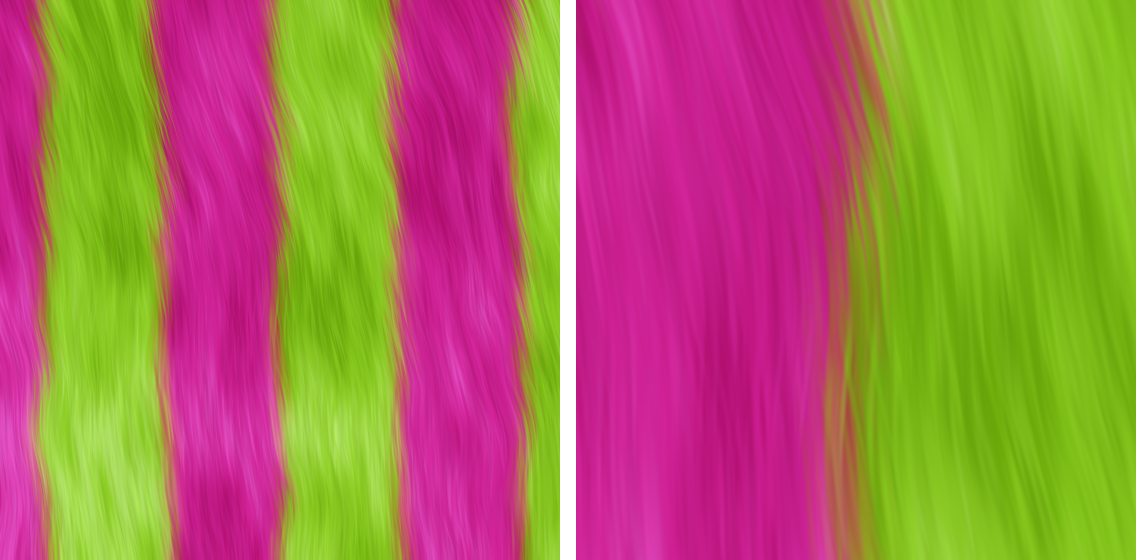
Left: the whole. Right: its middle third, enlarged.
Give the GLSL for this texture, as a WebGL 2 fragment shader.

```glsl
#version 300 es
precision highp float;
// Long combed fur in broad vertical stripes of magenta and lime green.

uniform vec2 u_resolution;
out vec4 fragColor;

// Stripes
const float PERIOD = 0.425;       // one green and one magenta stripe
const float FIRST_EDGE = 0.066;   // left side of the first green stripe
const float EDGE_SOFT = 0.021;
const float EDGE_WANDER = 0.03;
const float EDGE_TILT = 0.03;
const vec3 EDGE_WARMTH = vec3(0.03, -0.02, -0.09);

// Hair
const int LAYERS = 18;
const float COARSE = 38.0;        // hairs across, lowest layer
const float FINE = 120.0;         // hairs across, top layer
const float HAIR_OPACITY = 0.46;
const float ROOT_JITTER = 0.03;
const float TONE_SPREAD = 0.5;
const float STREAK = 0.07;

// Colours: shadow, body, highlight
const vec3 PINK_DARK = vec3(0.68, 0.05, 0.42);
const vec3 PINK = vec3(0.80, 0.13, 0.58);
const vec3 PINK_LIGHT = vec3(0.89, 0.34, 0.78);
const vec3 LIME_DARK = vec3(0.40, 0.64, 0.03);
const vec3 LIME = vec3(0.54, 0.79, 0.13);
const vec3 LIME_LIGHT = vec3(0.71, 0.90, 0.43);

float hash(vec2 p) {
    vec3 q = fract(p.xyx * 0.1031);
    q += dot(q, q.yzx + 33.33);
    return fract((q.x + q.y) * q.z);
}

float noise(vec2 p) {
    vec2 i = floor(p), f = fract(p);
    f = f * f * (3.0 - 2.0 * f);
    return mix(mix(hash(i), hash(i + vec2(1, 0)), f.x),
               mix(hash(i + vec2(0, 1)), hash(i + vec2(1, 1)), f.x), f.y);
}

// Sideways combing: hairs follow lines of constant x + comb(p).
float comb(vec2 p) {
    return 0.06 * p.y + 0.13 * p.y * p.y
         + 0.05 * noise(p * vec2(4.0, 3.0) + 7.3)
         + 0.014 * noise(p * vec2(13.0, 9.0) + 2.1);
}

// 1 in a green stripe, 0 in a magenta one.
float greenness(vec2 p) {
    float drift = EDGE_TILT * (0.5 - p.y)
                + EDGE_WANDER * (noise(p * vec2(4.0, 5.0) + 3.7) - 0.5);
    float phase = (p.x - FIRST_EDGE - drift) / PERIOD;
    float d = (0.25 - abs(fract(phase + 0.25) - 0.5)) * PERIOD;
    return smoothstep(-EDGE_SOFT, EDGE_SOFT, d);
}

vec3 ramp(vec3 dark, vec3 body, vec3 light, float tone) {
    return mix(mix(dark, body, smoothstep(0.0, 0.5, tone)),
               light, smoothstep(0.5, 1.1, tone));
}

vec3 furColor(float green, float tone) {
    return mix(ramp(PINK_DARK, PINK, PINK_LIGHT, tone),
               ramp(LIME_DARK, LIME, LIME_LIGHT, tone), green)
         + EDGE_WARMTH * 4.0 * green * (1.0 - green);
}

void main() {
    vec2 p = gl_FragCoord.xy / u_resolution.y;
    float bend = comb(p);
    float u = p.x + bend;

    // Broad sheen, stronger low down, and darker gaps between tufts
    float sheen = 0.5 * (noise(p * vec2(5.0, 4.5) + 11.0) - 0.5) + 0.25 * (0.5 - p.y);
    float tuft = 0.5 * (noise(vec2(u * 36.0, p.y * 9.0)) - 0.5);
    float shade = 0.5 + sheen + tuft;
    vec3 color = furColor(greenness(p), shade - 0.15);

    // Tapered hairs, coloured by the stripe at their roots
    for (int i = 0; i < LAYERS; i++) {
        float layer = float(i);
        float level = layer / float(LAYERS - 1);
        float across = mix(COARSE, FINE, level);
        float len = mix(0.2, 0.11, hash(vec2(layer, 5.0)));
        float wave = 0.018 * noise(vec2(p.x * 9.0 + layer * 3.1, p.y * 8.0));
        float a = (u + wave) * across + layer * 0.37;
        float column = floor(a);
        float side = fract(a) - 0.5;
        float b = p.y / len + hash(vec2(column, layer + 20.0));
        float along = 1.0 - fract(b);     // 0 at the root, 1 at the tip
        vec2 id = vec2(column + layer * 61.0, floor(b) + layer * 17.0);

        vec2 root = vec2(p.x, p.y + along * len);
        root.x += bend - comb(root) - side / across;
        root.x += ROOT_JITTER * (hash(id + 9.0) - 0.5);

        // Soft sides, fading in at the root and out at the tip
        float halfWidth = 0.5 * sqrt(1.0 - along);
        float cover = 1.0 - smoothstep(0.0, halfWidth + 0.001, abs(side));
        cover *= smoothstep(0.0, 0.35, along) * (1.0 - smoothstep(0.6, 1.0, along));
        float tone = shade + TONE_SPREAD * (hash(id) - 0.5) + 0.2 * (along - 0.4);
        color = mix(color, furColor(greenness(root), tone), cover * HAIR_OPACITY);
    }

    // Fine streaks over the whole coat
    float streak = noise(vec2(u * 150.0, p.y * 11.0)) - 0.5;
    fragColor = vec4(clamp(color * (1.0 + STREAK * streak), 0.0, 1.0), 1.0);
}
```
